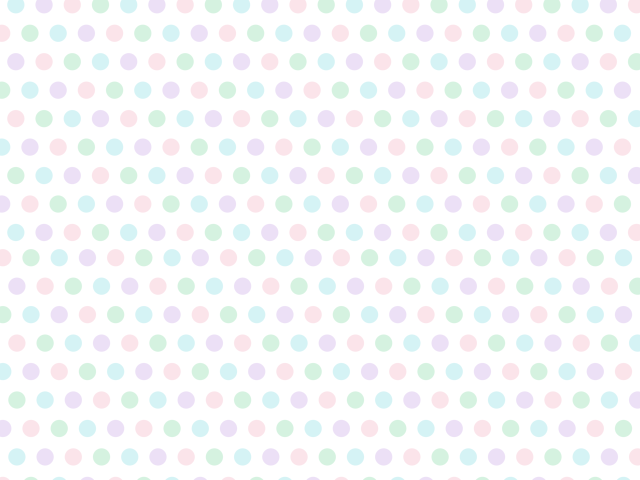
A WebGL 1 fragment shader for this pattern:

```glsl
precision highp float;
// Pastel polka dots on white: staggered rows cycling through four tints.
// Each pixel finds its nearest lattice cell, picks a tint from the row and
// column numbers, and draws a disc. The lower block of rows is nudged at a seam.

uniform vec2 u_resolution;

// Lengths are fractions of the canvas height, measured from the top left.
const vec2  PITCH      = vec2(0.05878, 0.05929);   // column and row spacing
const vec2  FIRST_DOT  = vec2(0.0330, 0.0100);     // centre of the first dot
const float DOT_RADIUS = 0.0179;
const float SEAM_Y     = 0.5106;                   // where the lower block starts
const vec2  SEAM_SHIFT = vec2(0.0022, -0.0067);    // offset of the lower block

const vec3 PAPER = vec3(1.0);
const vec3 AQUA  = vec3(0.835, 0.953, 0.961);
const vec3 LILAC = vec3(0.925, 0.878, 0.965);
const vec3 PINK  = vec3(0.984, 0.894, 0.918);
const vec3 MINT  = vec3(0.835, 0.949, 0.878);

// Tint for a step in the four-colour cycle.
vec3 cycleTint(float stepIndex) {
  float k = mod(stepIndex + 0.5, 4.0);
  if (k < 1.0) return AQUA;
  if (k < 2.0) return LILAC;
  if (k < 3.0) return PINK;
  return MINT;
}

void main() {
  vec2 p = gl_FragCoord.xy / u_resolution.y;
  p.y = 1.0 - p.y;
  float pixel = 1.0 / u_resolution.y;

  // Lattice position, with the block below the seam nudged.
  vec2 lattice = (p - FIRST_DOT - SEAM_SHIFT * step(SEAM_Y, p.y)) / PITCH;

  // Odd rows sit half a column to the left.
  float row = floor(lattice.y + 0.5);
  float odd = mod(row, 2.0);
  lattice.x += 0.5 * odd;
  float column = floor(lattice.x + 0.5);

  // Signed distance to the disc in this cell.
  vec2 offset = (lattice - vec2(column, row)) * PITCH;
  float dist = length(offset) - DOT_RADIUS;
  float coverage = 1.0 - smoothstep(-0.7 * pixel, 0.7 * pixel, dist);

  // The cycle advances by one every two rows; odd rows are two steps ahead.
  vec3 tint = cycleTint(column + floor(row * 0.5 + 0.25) + 2.0 * odd);
  gl_FragColor = vec4(mix(PAPER, tint, coverage), 1.0);
}
```
